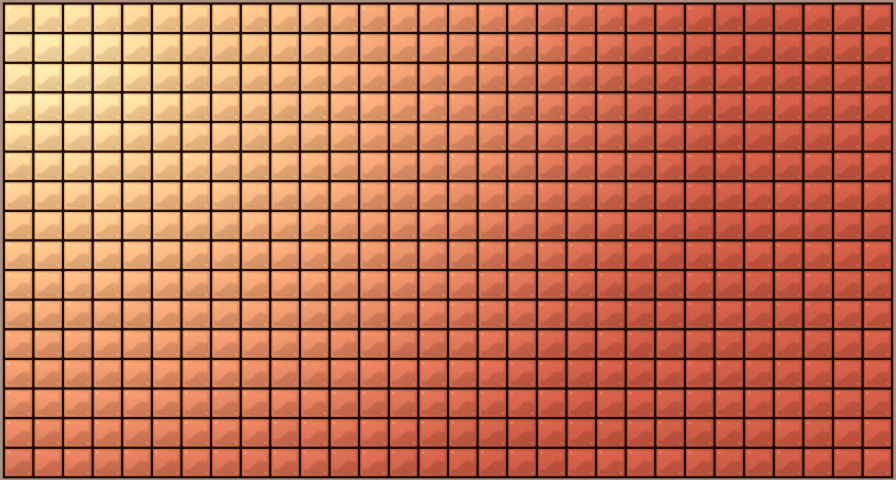
A WebGL 2 fragment shader for this pattern:

```glsl
#version 300 es
precision highp float;
// Draws a wall of glossy square tiles, lit cream at upper left and fading to brick red.

uniform vec2 u_resolution;
out vec4 outColor;

// Layout, in canvas heights
const vec2 GRID = vec2(30.0, 16.0);
const float PITCH = 0.0617;
const float GRID_BOTTOM = 0.0055;

// Tile shape, in tile widths
const float GUTTER = 0.072;
const float CORNER = 0.05;
const float RIM = 0.125;
const float GLINT_SIZE = 0.045;
const float VARIATION = 0.03;

// Light falloff, in canvas heights
const vec2 LIGHT_CENTER = vec2(0.10, 0.85);
const float LIGHT_SQUASH = 1.3;

const vec3 CREAM = vec3(1.00, 0.87, 0.64);
const vec3 PEACH = vec3(0.97, 0.74, 0.52);
const vec3 ORANGE = vec3(0.91, 0.58, 0.41);
const vec3 CORAL = vec3(0.85, 0.45, 0.33);
const vec3 BRICK = vec3(0.79, 0.34, 0.255);
const vec3 GROUT = vec3(0.13, 0.045, 0.03);
const vec3 FRAME = vec3(0.68, 0.57, 0.50);

float hash(vec2 cell) {
    vec3 q = fract(vec3(cell.xyx) * 0.1031);
    q += dot(q, q.yzx + 33.33);
    return fract((q.x + q.y) * q.z);
}

float roundedBox(vec2 p, vec2 halfSize, float radius) {
    vec2 d = abs(p) - halfSize + radius;
    return length(max(d, 0.0)) + min(max(d.x, d.y), 0.0) - radius;
}

// Wall colour by distance from the light
vec3 wallColor(vec2 pos) {
    float d = length((pos - LIGHT_CENTER) * vec2(1.0, LIGHT_SQUASH));
    vec3 color = mix(CREAM, PEACH, smoothstep(0.0, 0.48, d));
    color = mix(color, ORANGE, smoothstep(0.38, 0.85, d));
    color = mix(color, CORAL, smoothstep(0.75, 1.15, d));
    return mix(color, BRICK, smoothstep(1.0, 1.45, d));
}

// Glossy tile face; p runs from -0.5 to 0.5
vec3 tileFace(vec2 p, vec3 base, float seed, float px) {
    float soft = max(px, 0.03);
    float inner = roundedBox(p, vec2(0.5 - RIM), 0.06);
    float face = 1.0 - smoothstep(-soft, soft, inner);

    // Rim: lit at upper left, shaded at lower right
    float slope = clamp(dot(p, vec2(-0.7, 0.7)) * 2.0, -1.0, 1.0);
    vec3 rim = base * (0.98 + 0.07 * slope) + vec3(0.02, 0.025, 0.01);

    // Curved reflection across the face
    float wave = -0.06 + 0.38 * p.x + 0.07 * sin(9.0 * p.x + 0.6);
    float lit = smoothstep(-0.07, 0.07, p.y - wave);
    vec3 gloss = base * mix(0.93, 1.03, lit) + vec3(0.015, 0.02, 0.02) * lit;
    gloss *= 1.0 + 0.08 * p.y;
    vec3 color = mix(rim, gloss, face);

    // Thin crease and its bright corners
    float crease = 1.0 - smoothstep(0.0, soft + 0.015, abs(inner));
    color *= 1.0 - 0.06 * crease * (0.5 - 0.5 * slope);
    float corner = min(length(p - vec2(-0.34, 0.34)), length(p - vec2(0.34, -0.34)));
    float glint = 1.0 - smoothstep(0.0, GLINT_SIZE + soft, corner);
    color += vec3(0.10, 0.11, 0.08) * glint;
    return color * (1.0 + VARIATION * (seed - 0.5));
}

void main() {
    vec2 pos = gl_FragCoord.xy / u_resolution.y;
    float aspect = u_resolution.x / u_resolution.y;
    float px = 1.0 / (u_resolution.y * PITCH);

    // Cell and position inside it
    vec2 origin = vec2(0.5 * (aspect - GRID.x * PITCH), GRID_BOTTOM);
    vec2 grid = (pos - origin) / PITCH;
    vec2 cell = clamp(floor(grid), vec2(0.0), GRID - 1.0);
    vec2 p = grid - cell - 0.5;

    // Tile over grout, with a brown edge where they meet
    vec3 base = wallColor(pos);
    float tile = roundedBox(p, vec2(0.5 - 0.5 * GUTTER), CORNER);
    vec3 color = tileFace(p, base, hash(cell), px);
    float edge = smoothstep(-0.07, 0.0, tile);
    color = mix(color, base * vec3(0.66, 0.64, 0.60), 0.55 * edge);
    float grout = smoothstep(-0.5 * px, 0.5 * px, tile);
    color = mix(color, GROUT, grout);

    // Pale frame around the grid
    float outside = roundedBox(grid - 0.5 * GRID, 0.5 * GRID + 0.5 * GUTTER, 0.0);
    color = mix(color, FRAME, smoothstep(-0.5 * px, 0.5 * px, outside));

    outColor = vec4(clamp(color, 0.0, 1.0), 1.0);
}
```
